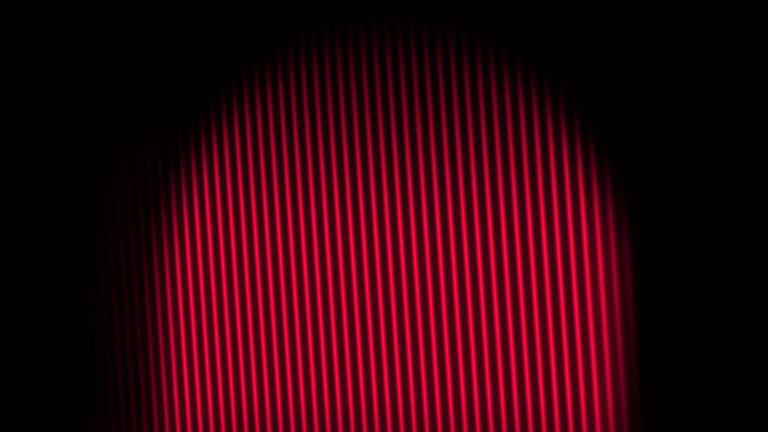
Give the GLSL for this pattern, as a Shadertoy shader.

```glsl
#define STRIPE_DENSITY 160.0
#define STRIPE_ORIGIN 4.345
#define STRIPE_VANISH 3.741
#define STRIPE_SLANT 0.07
#define SPOT_CENTER vec2(0.907, 0.306)
#define SPOT_RADIUS vec2(0.563, 0.66)
#define RIDGE_SHARPNESS 2.1
#define CRIMSON vec3(0.91, 0.015, 0.215)
#define HOT_PINK vec3(0.06, 0.035, 0.04)
#define BACKGROUND vec3(0.006, 0.0, 0.003)

const float TAU = 6.2831853;

// Slanted folds whose spacing widens steadily to the right
float foldPhase(vec2 p) {
    float x = p.x + STRIPE_SLANT * (p.y - 0.6667);
    return STRIPE_DENSITY * log((x + STRIPE_VANISH) / STRIPE_ORIGIN);
}

float foldRidge(vec2 p) {
    float wave = 0.5 + 0.5 * cos(TAU * foldPhase(p));
    float ridge = pow(wave, RIDGE_SHARPNESS);
    float defocus = smoothstep(1.32, 1.48, p.x);
    return mix(ridge, 0.3 + 0.45 * wave, 0.6 * defocus);
}

// Elliptical dome above its center, straight sides below it
float domeDistance(vec2 p) {
    vec2 q = (p - SPOT_CENTER) / SPOT_RADIUS;
    q.y = max(q.y, 0.0);
    return length(q);
}

float spotLight(vec2 p) {
    float edge = 1.0 - smoothstep(0.84, 1.05, domeDistance(p));
    float heightFade = 1.0 - smoothstep(0.42, 1.08, p.y);
    float floorFade = mix(0.88, 1.0, smoothstep(0.0, 0.1, p.y));
    return edge * heightFade * floorFade;
}

// Weak light leaking past the left side of the dome
float leftSpill(vec2 p) {
    float across = smoothstep(0.17, 0.38, p.x) * (1.0 - smoothstep(0.4, 0.6, p.x));
    float upward = 1.0 - smoothstep(0.2, 0.8, p.y);
    return 0.2 * across * upward;
}

void mainImage(out vec4 fragColor, in vec2 fragCoord) {
    vec2 p = fragCoord / iResolution.y;
    float ridge = foldRidge(p);
    float spot = spotLight(p);
    float light = spot + leftSpill(p) * (1.0 - spot);

    // Valleys between folds sink into shadow near the top
    float valley = mix(0.28, 0.12, smoothstep(0.3, 0.9, p.y));
    float shade = light * mix(valley, 1.0, ridge);

    vec3 color = BACKGROUND + CRIMSON * shade;
    color += HOT_PINK * pow(ridge, 3.0) * spot * spot;
    fragColor = vec4(color, 1.0);
}
```
